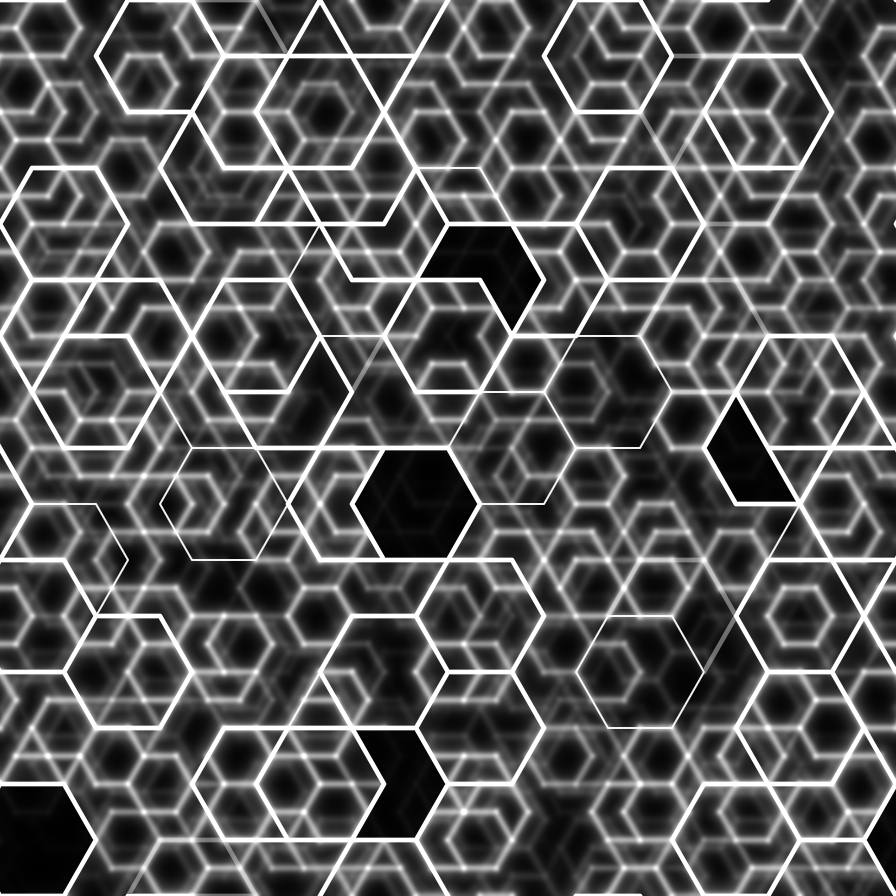
This pattern is drawn by a Shadertoy shader. Its source:

```glsl
// Crisp white overlapping hexagon outlines above layers of small blurred hexagons on black.

const float ROW_HEIGHT = 0.8660254;             // height of a unit triangle
const vec2 SHARP_GRID = vec2(14.0, 16.0);       // columns and rows per tile
const vec2 SOFT_GRID = vec2(28.0, 32.0);
const float OUTLINE_CUTOFF = 0.845;             // priority needed for a bold outline

float hash(vec2 p, float seed) {
    vec3 a = fract(vec3(p + 1.0, seed) * vec3(0.1031, 0.1030, 0.0973));
    a += dot(a, a.yzx + 33.33);
    return fract((a.x + a.y) * a.z);
}

// Triangular lattice: skewed cell coordinates and back to the plane
vec2 toLattice(vec2 uv, vec2 grid) {
    vec2 s = uv * grid;
    return vec2(s.x - 0.5 * s.y, s.y);
}

vec2 toPlane(vec2 c) {
    return vec2(c.x + 0.5 * c.y, c.y * ROW_HEIGHT);
}

// Random priority of the hexagon centred on a lattice point, wrapped to the tile
float priority(vec2 c, vec2 grid, float seed) {
    float turns = floor(c.y / grid.y);
    c += turns * grid.y * vec2(0.5, -1.0);
    c.x = mod(c.x, grid.x);
    return hash(c, seed);
}

// Priority of the hexagon whose rim shows on edge a..a+dir, or 0 if it is covered
float rimPriority(vec2 a, vec2 dir, vec2 grid, float seed) {
    vec2 left = a + vec2(-dir.y, dir.x + dir.y);
    vec2 right = a + vec2(dir.x + dir.y, -dir.x);
    float rim = max(priority(left, grid, seed), priority(right, grid, seed));
    float cover = max(priority(a, grid, seed), priority(a + dir, grid, seed));
    return rim > cover ? rim : 0.0;
}

float segmentDistance(vec2 p, vec2 a, vec2 b) {
    vec2 ab = b - a;
    vec2 ap = p - a;
    return length(ap - ab * clamp(dot(ap, ab) / dot(ab, ab), 0.0, 1.0));
}

// The three edge directions leaving each lattice point
vec2 edgeDirection(int k) {
    return k == 0 ? vec2(1, 0) : (k == 1 ? vec2(0, 1) : vec2(-1, 1));
}

// Blurred rims: a core of the given width with a wider halo
float softHexagons(vec2 uv, vec2 grid, float seed, float width) {
    vec2 cell = toLattice(uv, grid);
    vec2 p = toPlane(cell), base = floor(cell);
    float total = 0.0;
    for (int j = -1; j <= 1; j++)
    for (int i = -1; i <= 2; i++)
    for (int k = 0; k < 3; k++) {
        vec2 a = base + vec2(i, j), dir = edgeDirection(k);
        float d = segmentDistance(p, toPlane(a), toPlane(a + dir));
        if (d > 0.9) continue;
        float strength = smoothstep(0.62, 0.92, rimPriority(a, dir, grid, seed));
        float core = exp(-d * d / (width * width));
        float halo = exp(-d * d / (9.0 * width * width));
        float light = strength * mix(halo, core, 0.68);
        total += light * light * light;
    }
    return pow(total, 1.0 / 3.0);
}

// Crisp rims; x is line coverage, y is the glow around bold lines
vec2 sharpHexagons(vec2 uv, vec2 grid, float seed, float pixel) {
    vec2 cell = toLattice(uv, grid);
    vec2 p = toPlane(cell), base = floor(cell);
    vec2 result = vec2(0.0);
    for (int j = -1; j <= 1; j++)
    for (int i = -1; i <= 2; i++)
    for (int k = 0; k < 3; k++) {
        vec2 a = base + vec2(i, j), dir = edgeDirection(k);
        float d = segmentDistance(p, toPlane(a), toPlane(a + dir));
        if (d > 0.9) continue;
        float rim = rimPriority(a, dir, grid, seed);
        if (rim < 0.77) continue;
        bool bold = rim > OUTLINE_CUTOFF;
        bool thin = !bold && rim > 0.80;
        float halfWidth = thin ? 0.0011 : 0.0026;
        float opacity = bold ? 1.0 : (thin ? 0.95 : 0.4);
        float line = clamp((halfWidth - d / grid.x) / pixel + 0.5, 0.0, 1.0);
        float glow = bold ? exp(-d * d / 0.07) : 0.0;
        result = max(result, vec2(line * opacity, glow));
    }
    return result;
}

// 1 inside the few top hexagons that are filled with black
float blackFill(vec2 uv, vec2 grid, float seed) {
    vec2 cell = toLattice(uv, grid);
    vec2 base = floor(cell), f = cell - base;
    float corner = f.x + f.y < 1.0 ? 0.0 : 1.0;
    float top = max(priority(base + corner, grid, seed),
                max(priority(base + vec2(1, 0), grid, seed), priority(base + vec2(0, 1), grid, seed)));
    return step(OUTLINE_CUTOFF, top) * step(0.945, fract(top * 91.7));
}

void mainImage(out vec4 fragColor, in vec2 fragCoord) {
    vec2 uv = fragCoord / iResolution.xy;
    float pixel = 1.0 / iResolution.y;

    vec2 sharp = sharpHexagons(uv, SHARP_GRID, 7.0, pixel);
    float soft = 0.70 * softHexagons(uv, SOFT_GRID, 23.0, 0.13);
    float ghost = 0.22 * softHexagons(uv + vec2(0.017, 0.009), SOFT_GRID, 41.0, 0.16);

    // Screen the blurred layers together, then lay the crisp lines on top
    float shade = 1.0 - (1.0 - soft) * (1.0 - ghost) * (1.0 - 0.12 * sharp.y);
    shade = 0.01 + 0.98 * pow(shade, 1.22);
    shade *= 1.0 - 0.92 * blackFill(uv, SHARP_GRID, 7.0);
    fragColor = vec4(vec3(mix(shade, 1.0, sharp.x)), 1.0);
}
```
